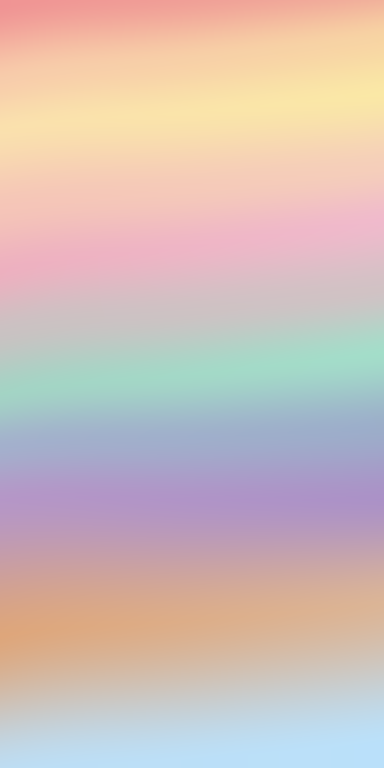
This background is drawn by a Shadertoy shader. Its source:

```glsl
// Soft pastel bands, gently tilted: coral, yellow, pink, mint, violet, apricot and sky blue.

const int STOP_COUNT = 11;

// Colour stops down each side: rgb, then distance from the top.
const vec4 LEFT_STOPS[STOP_COUNT] = vec4[](
    vec4(0.94, 0.58, 0.58, 0.01),
    vec4(0.97, 0.80, 0.67, 0.105),
    vec4(0.98, 0.88, 0.68, 0.17),
    vec4(0.96, 0.77, 0.72, 0.275),
    vec4(0.93, 0.69, 0.75, 0.355),
    vec4(0.79, 0.76, 0.76, 0.435),
    vec4(0.64, 0.83, 0.77, 0.515),
    vec4(0.64, 0.69, 0.80, 0.583),
    vec4(0.71, 0.59, 0.78, 0.652),
    vec4(0.87, 0.65, 0.48, 0.83),
    vec4(0.74, 0.87, 0.96, 1.01));

const vec4 RIGHT_STOPS[STOP_COUNT] = vec4[](
    vec4(0.94, 0.66, 0.60, -0.02),
    vec4(0.97, 0.83, 0.64, 0.045),
    vec4(0.98, 0.91, 0.65, 0.12),
    vec4(0.96, 0.81, 0.73, 0.215),
    vec4(0.94, 0.73, 0.80, 0.285),
    vec4(0.82, 0.76, 0.77, 0.375),
    vec4(0.64, 0.87, 0.79, 0.458),
    vec4(0.61, 0.68, 0.79, 0.555),
    vec4(0.67, 0.57, 0.78, 0.648),
    vec4(0.86, 0.71, 0.59, 0.785),
    vec4(0.73, 0.88, 0.98, 0.965));

// Blend between a straight ramp and an eased one.
float softRamp(float start, float end, float depth) {
    float t = clamp((depth - start) / (end - start), 0.0, 1.0);
    return mix(t, smoothstep(0.0, 1.0, t), 0.6);
}

// Stop positions and colours slide from the left side to the right.
vec4 stopAt(int index, float across) {
    return mix(LEFT_STOPS[index], RIGHT_STOPS[index], across);
}

vec3 bandColor(float across, float depth) {
    vec4 previous = stopAt(0, across);
    vec3 color = previous.rgb;
    for (int i = 1; i < STOP_COUNT; i++) {
        vec4 next = stopAt(i, across);
        color = mix(color, next.rgb, softRamp(previous.w, next.w, depth));
        previous = next;
    }
    return color;
}

// Layered sines bend the bands slightly.
float bend(float across) {
    return 0.004 * sin(6.283 * across) + 0.002 * sin(9.4 * across + 1.0);
}

void mainImage(out vec4 fragColor, in vec2 fragCoord) {
    vec2 uv = fragCoord / iResolution.xy;
    float depth = 1.0 - uv.y + bend(uv.x);
    fragColor = vec4(bandColor(uv.x, depth), 1.0);
}
```
